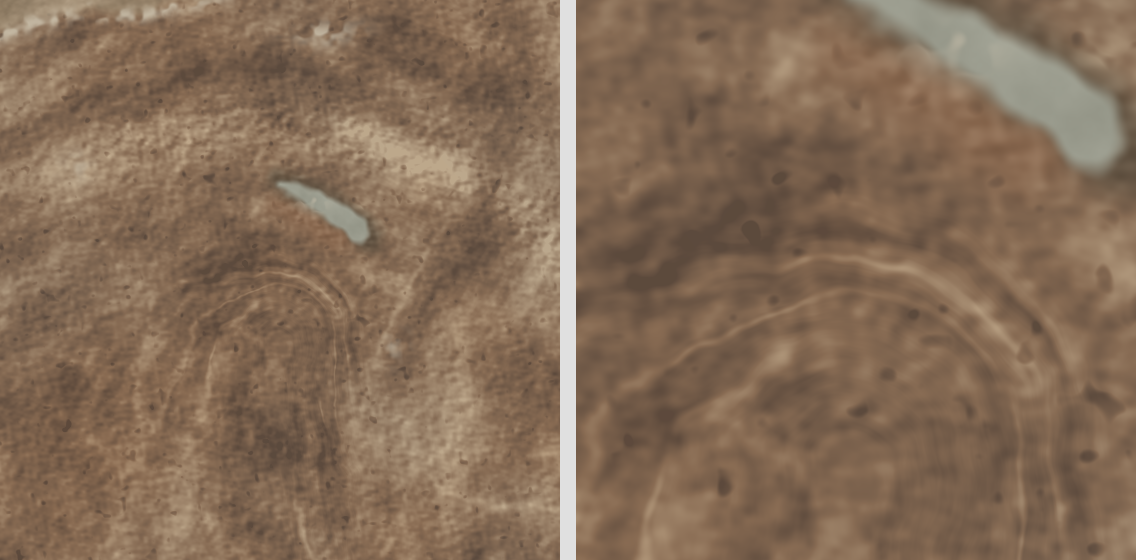
Left, the full canvas; right, a detail of the centre.
Reproduce this texture procedurally as a three.js fragment shader.

```glsl
#define DARK vec3(0.36, 0.29, 0.24)
#define MID vec3(0.53, 0.422, 0.33)
#define LIGHT vec3(0.71, 0.62, 0.51)
#define CHALK vec3(0.79, 0.75, 0.67)
#define SILT vec3(0.62, 0.55, 0.45)
#define WATER vec3(0.62, 0.625, 0.57)
#define RUST vec3(0.54, 0.40, 0.30)
#define WARP 0.04
#define GRAIN 0.50
#define STREAK 0.90

varying vec2 vUv;

float hash(vec2 p) {
  vec3 q = fract(p.xyx * 0.1031);
  q += dot(q, q.yzx + 33.33);
  return fract((q.x + q.y) * q.z);
}

float noise(vec2 p) {
  vec2 i = floor(p), f = fract(p);
  f = f * f * (3.0 - 2.0 * f);
  return mix(mix(hash(i), hash(i + vec2(1, 0)), f.x),
             mix(hash(i + vec2(0, 1)), hash(i + vec2(1, 1)), f.x), f.y);
}

float fbm(vec2 p) {
  float sum = 0.0, amp = 0.5;
  for (int i = 0; i < 5; i++) {
    sum += amp * noise(p);
    p = mat2(0.8, 0.6, -0.6, 0.8) * p * 2.03 + 17.0;
    amp *= 0.5;
  }
  return sum;
}

// Two turned octaves, so that the lattice does not show
float soil(vec2 p) {
  vec2 turned = mat2(0.87, 0.5, -0.5, 0.87) * p;
  return 0.6 * noise(turned) + 0.4 * noise(mat2(0.6, 0.8, -0.8, 0.6) * turned * 1.8 + 31.0);
}

float band(float x, float width) { return exp(-x * x / (width * width)); }

float blob(vec2 p, vec2 center, vec2 radius) {
  vec2 q = (p - center) / radius;
  return exp(-dot(q, q));
}

// Distance to a capsule whose radius grows from a to b
float taper(vec2 p, vec2 a, vec2 b, float ra, float rb) {
  vec2 d = b - a;
  float h = clamp(dot(p - a, d) / dot(d, d), 0.0, 1.0);
  return length(p - a - d * h) - mix(ra, rb, h);
}

// Nested arches whose legs spread downward, wider on the left
float foldDistance(vec2 p) {
  vec2 q = p - vec2(0.5, 0.4);
  float left = smoothstep(0.02, -0.06, q.x);
  float side = sqrt(q.x * q.x + 0.0003) / (1.0 + mix(0.8, 2.2, left) * max(-q.y, 0.0));
  side /= 1.0 + 3.4 * left * side;
  return length(vec2(side, max(q.y, 0.0)));
}

void main() {
  vec2 uv = vUv;
  vec2 p = uv + WARP * (vec2(fbm(uv * 7.0), fbm(uv * 7.0 + 40.0)) - 0.5);
  p += 0.008 * (vec2(soil(uv * 30.0), soil(uv * 30.0 + 9.0)) - 0.5);
  float patchy = smoothstep(0.25, 0.65, soil(uv * 13.0 + 60.0));

  // Strata coordinates: fold, outer arc and valley side
  float fold = foldDistance(p);
  float bend = p.x - 0.48;
  float arc = p.y + bend * bend * (bend < 0.0 ? 0.62 : 0.9);
  float valley = p.x - 0.64 - 0.21 * smoothstep(0.2, 0.8, p.y);
  float east = smoothstep(-0.01, 0.02, valley);
  float west = 1.0 - east;
  float inFold = smoothstep(0.18, 0.13, fold) * west;

  // Streaks running along each set of strata
  float foldStreak = fbm(vec2(fold * 50.0 + p.x * 4.0, p.y * 9.0 + p.x * 6.0));
  float arcStreak = fbm(vec2(p.x * 8.0, arc * 19.0));
  float valleyStreak = fbm(vec2(valley * 24.0, p.y * 9.0));
  float streak = mix(mix(arcStreak, valleyStreak, east * 0.7), foldStreak, inFold);
  float tone = 0.515 + STREAK * (streak - 0.49) + 0.7 * (fbm(p * 7.0 + 3.0) - 0.49);

  // Fold: broken pale veins, inner rim, brown core and thin dark seam
  float vein = abs(2.0 * noise(vec2(fold * 55.0, p.y * 7.0 + p.x * 6.0)) - 1.0);
  tone += inFold * (0.26 * patchy * smoothstep(0.3, 0.0, vein) - 0.07);
  tone += west * (0.22 * patchy * band(fold - 0.076, 0.009) - 0.13 * band(fold, 0.055));
  tone -= west * smoothstep(0.25, 0.42, p.y) * 0.2 * band(fold - 0.134, 0.006);
  tone -= west * 0.12 * band(fold - 0.14, 0.025);
  tone -= 0.30 * blob(p, vec2(0.37, 0.565), vec2(0.19, 0.05));
  tone -= 0.18 * blob(p, vec2(0.575, 0.38), vec2(0.025, 0.07));
  tone -= 0.18 * blob(p, vec2(0.585, 0.18), vec2(0.03, 0.08));

  // Outer arcs: pale belt under a dark belt
  float belt = band(arc - 0.785, 0.055) * smoothstep(0.0, 0.3, p.x);
  tone += 0.15 * belt;
  tone -= 0.24 * band(arc - 0.882, 0.032) * smoothstep(0.66, 0.5, p.x);
  tone += 0.20 * blob(p, vec2(0.74, 0.64), vec2(0.09, 0.19)) * west;

  // Valley side: pale crest, shaded slope, tan flat and dark mounds
  float crest = smoothstep(0.10, 0.2, p.y) * smoothstep(0.82, 0.7, p.y);
  tone += 0.24 * crest * (0.35 + 0.65 * patchy) * band(valley, 0.007);
  tone -= 0.20 * band(valley - 0.055, 0.04) * smoothstep(0.18, 0.3, p.y);
  tone += 0.26 * blob(p, vec2(0.80, 0.24), vec2(0.075, 0.12));
  tone += 0.16 * band(p.x - 0.83, 0.014) * smoothstep(0.25, 0.3, p.y) * smoothstep(0.47, 0.42, p.y);
  tone += 0.22 * blob(p, vec2(0.98, 0.49), vec2(0.07, 0.10));
  tone -= 0.32 * blob(p, vec2(0.91, 0.34), vec2(0.075, 0.075));
  tone -= 0.24 * blob(p, vec2(0.82, 0.50), vec2(0.06, 0.03));
  tone -= 0.25 * blob(p, vec2(0.655, 0.88), vec2(0.03, 0.035));
  tone -= 0.22 * blob(p, vec2(0.85, 0.83), vec2(0.06, 0.04));
  tone -= 0.26 * blob(p, vec2(0.11, 0.33), vec2(0.035, 0.03));
  float track = p.y - 0.09 - 0.07 * exp(-(p.x - 0.76) * 18.0);
  tone += 0.24 * band(track, 0.008) * smoothstep(0.75, 0.78, p.x);

  // Relief lit from the upper left, mottled soil and small dark scrub
  vec2 g = uv * vec2(80.0, 95.0);
  float relief = soil(g) - soil(g + vec2(0.6, -0.6));
  tone += GRAIN * (0.7 + 0.5 * belt) * relief + 0.3 * (soil(uv * 48.0) - 0.5);
  tone -= 0.35 * smoothstep(0.74, 0.92, soil(uv * 62.0 + 5.0));

  tone = clamp(tone, 0.0, 1.1);
  vec3 color = tone < 0.5 ? mix(DARK, MID, tone * 2.0) : mix(MID, LIGHT, tone * 2.0 - 1.0);
  color *= mix(vec3(0.97, 1.0, 1.03), vec3(1.03, 0.99, 0.95), fbm(uv * 4.0 + 70.0));

  // Silty shore and chalk flecks
  float shore = p.y - 0.945 - 0.13 * p.x + 0.04 * (fbm(uv * 16.0 + 8.0) - 0.5);
  vec3 silt = SILT + 0.25 * (streak - 0.5) + 0.06 * relief;
  color = mix(color, silt, 0.8 * smoothstep(-0.01, 0.02, shore));
  float chalk = band(shore, 0.016) * smoothstep(0.5, 0.3, p.x);
  chalk += blob(p, vec2(0.58, 0.945), vec2(0.06, 0.022));
  chalk += 0.7 * blob(p, vec2(0.14, 0.70), vec2(0.03, 0.025));
  chalk += 0.7 * blob(p, vec2(0.71, 0.375), vec2(0.02, 0.03));
  color = mix(color, CHALK, 0.85 * clamp(chalk, 0.0, 1.0) * smoothstep(0.35, 0.65, soil(uv * 44.0)));

  // Pool with rusty bank, shaded far rim and pale fringe
  vec2 w = mix(uv, p, 0.6) + 0.012 * (vec2(soil(uv * 36.0), soil(uv * 36.0 + 4.0)) - 0.5);
  w.y -= 0.012 * sin((w.x - 0.49) * 20.0);
  float pool = taper(w, vec2(0.495, 0.672), vec2(0.638, 0.588), 0.007, 0.025);
  float bank = taper(w, vec2(0.49, 0.635), vec2(0.60, 0.565), 0.01, 0.02);
  float rim = taper(w, vec2(0.49, 0.682), vec2(0.656, 0.584), 0.013, 0.027);
  vec3 shade = DARK * vec3(0.97, 1.05, 1.02) + 0.08 * relief;
  color = mix(color, RUST + 0.1 * relief, 0.6 * smoothstep(0.025, -0.015, bank));
  color = mix(color, shade, 0.75 * smoothstep(0.02, -0.012, rim));
  color = mix(color, WATER + 0.12 * (fbm(uv * 22.0) - 0.5), smoothstep(0.006, -0.008, pool));
  float fringe = blob(uv, vec2(0.56, 0.635), vec2(0.025, 0.014));
  color = mix(color, CHALK, 0.7 * fringe * smoothstep(0.4, 0.65, soil(uv * 60.0)));

  gl_FragColor = vec4(color, 1.0);
}
```
